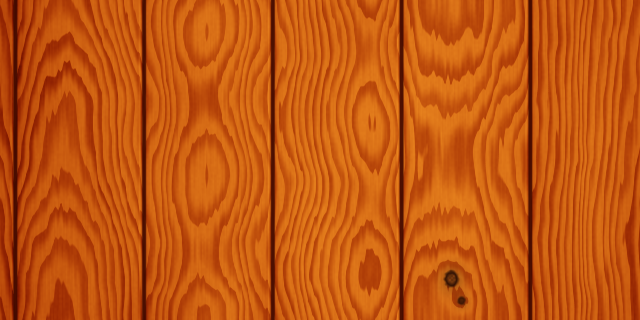
Reproduce this texture procedurally as a WebGL 2 fragment shader.

```glsl
#version 300 es
precision highp float;
// Varnished pine boards: upright planks parted by dark grooves.
// Each plank cuts growth rings around its own axis; a swelling trunk gives
// arches and ovals, noise feathers the rings, and two knots bend them.
uniform vec2 u_resolution;
out vec4 fragColor;

float hash(vec2 p) {
  vec3 q = fract(vec3(p.xyx) * 0.1031);
  q += dot(q, q.yzx + 33.33);
  return fract((q.x + q.y) * q.z);
}

float noise(vec2 p) {
  vec2 i = floor(p), f = fract(p);
  f = f * f * (3.0 - 2.0 * f);
  return mix(mix(hash(i), hash(i + vec2(1, 0)), f.x),
             mix(hash(i + vec2(0, 1)), hash(i + vec2(1, 1)), f.x), f.y);
}

// Varnish colour from deep red (0) to honey (1)
vec3 varnish(float tone) {
  vec3 curve = pow(vec3(clamp(tone, 0.0, 1.1)), vec3(0.63, 1.0, 1.5));
  return vec3(0.42, 0.07, 0.0) + vec3(0.47, 0.42, 0.11) * curve;
}

// Per plank: axis position, taper, swelling, height of a swelling
const vec4 TRUNK[6] = vec4[6](
  vec4(0.60, 5.0, 0.5, 0.30), vec4(0.37, 7.0, 0.3, 0.20),
  vec4(0.48, 0.4, 0.8, 0.45), vec4(0.76, 0.3, 0.8, 0.15),
  vec4(0.36, 0.0, 1.6, 0.00), vec4(1.10, 2.0, 0.3, 0.30));
// Per plank: distance between swellings, ring density
const vec2 RINGS[6] = vec2[6](
  vec2(0.70, 40.0), vec2(0.50, 38.0), vec2(0.46, 42.0),
  vec2(0.46, 46.0), vec2(1.00, 26.0), vec2(0.80, 44.0));

// Ring count at a point; across is measured from the plank's left edge
float ringPhase(vec2 p, float across, float pitch, int plank) {
  vec4 trunk = TRUNK[plank];
  vec2 rings = RINGS[plank];
  vec2 seed = vec2(17.0 * float(plank), 5.0);
  float x = across - trunk.x * pitch;
  x += 0.035 * (noise(vec2(p.x * 3.0, p.y * 4.0) + seed) - 0.5);
  x += 0.008 * (noise(vec2(p.x * 12.0, p.y * 16.0) + seed) - 0.5);
  float radius = sqrt(x * x + 0.0064) - 0.08;
  float swell = trunk.z * cos(6.2832 * (p.y - trunk.w) / rings.x);
  float feather = 0.30 * noise(vec2(p.x * 110.0, p.y * 9.0))
                + 0.35 * noise(vec2(p.x * 28.0, p.y * 7.0) + seed);
  float spacing = 1.1 * noise(vec2(radius * 22.0, 3.0) + seed);
  return radius * rings.y + trunk.y * p.y - swell + feather + spacing - 0.3;
}

void main() {
  vec2 p = gl_FragCoord.xy / u_resolution.y;
  float pitch = 0.4023;
  float shifted = p.x - 0.047;
  int plank = clamp(int(floor(shifted / pitch)) + 1, 0, 5);
  float across = shifted - float(plank - 1) * pitch;
  float pixel = 1.0 / u_resolution.y;

  // Rings swerve around the knots
  float phase = ringPhase(p, across, pitch, plank);
  for (int i = 0; i < 2; i++) {
    vec2 d = p - mix(vec2(1.411, 0.128), vec2(1.443, 0.060), float(i));
    if (plank == 4) phase -= 0.9 * exp(-dot(d, d) * (i == 0 ? 280.0 : 900.0));
  }

  // Late wood darkens slowly, then stops at a sharp edge
  float f = fract(phase);
  float edge = clamp(fwidth(phase), 0.08, 0.4);
  float late = smoothstep(0.25, 0.82, f) * (1.0 - smoothstep(1.0 - edge, 1.0, f));
  late *= 0.65 + 0.35 * hash(vec2(floor(phase) + 40.0, float(plank)));

  // Lamp light falls off from the middle; fine fibres and cloudy stain
  float away = p.x - 1.15;
  float tone = 0.95 - 0.27 * away * away - 0.25 * pow(p.y - 0.55, 2.0);
  tone -= 0.48 * late;
  tone += 0.09 * (noise(vec2(p.x * 240.0, p.y * 14.0)) - 0.5);
  tone += 0.05 * (noise(p * vec2(150.0, 120.0)) - 0.5);
  tone += 0.12 * (noise(p * vec2(7.0, 3.0) + 9.0) - 0.5);

  // Rounded plank edges: shadow on both sides, a glint left of the groove
  float gap = across > 0.5 * pitch ? across - pitch : across;
  tone -= 0.35 * exp(-abs(gap) / 0.011);
  tone += 0.22 * exp(-pow((gap + 0.012) / 0.003, 2.0));
  vec3 color = varnish(tone);
  float groove = 1.0 - smoothstep(0.003, 0.006 + pixel, abs(gap - 0.001));
  color = mix(color, vec3(0.25, 0.035, 0.0), 0.9 * groove);

  // Knots: dark bark ring around a brown heart
  for (int i = 0; i < 2; i++) {
    vec2 center = mix(vec2(1.411, 0.128), vec2(1.443, 0.060), float(i));
    float size = i == 0 ? 0.022 : 0.011;
    vec2 d = (p - center) * vec2(1.0, 0.85);
    float r = length(d) + 0.004 * (noise(p * 110.0) - 0.5);
    float soft = 0.002 + pixel;
    color *= 1.0 - 0.25 * exp(-pow(r / (size * 1.7), 2.0));
    float bark = 1.0 - smoothstep(size - soft, size + soft, r);
    float heart = 1.0 - smoothstep(size * 0.6 - soft, size * 0.6 + soft, r);
    color = mix(color, vec3(0.16, 0.05, 0.01), 0.9 * bark);
    vec3 brown = vec3(0.50, 0.24, 0.06) * (0.75 + 0.4 * noise(p * 160.0));
    color = mix(color, brown, heart * (i == 0 ? 0.9 : 0.3));
  }
  fragColor = vec4(color, 1.0);
}
```
